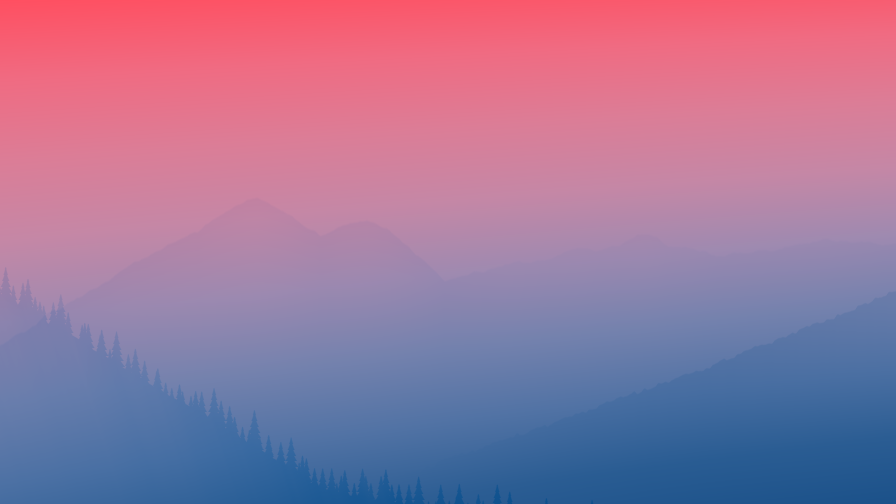
Reproduce this background procedurally as a Shadertoy shader.

```glsl
float hash(float n) {
    return fract(sin(n * 127.1) * 43758.5453);
}

float noise(float x) {
    float i = floor(x), f = fract(x);
    return mix(hash(i), hash(i + 1.0), f * f * (3.0 - 2.0 * f));
}

float fbm(float x) {
    float sum = 0.0, amp = 0.5;
    for (int i = 0; i < 5; i++) {
        sum += amp * (noise(x) - 0.5);
        x = x * 2.1 + 17.0;
        amp *= 0.5;
    }
    return sum;
}

// Diagonal dusk gradient, from coral to deep blue
vec3 duskColor(vec2 uv) {
    vec3 ramp[9] = vec3[9](
        vec3(1.00, 0.31, 0.38), vec3(0.94, 0.42, 0.51), vec3(0.86, 0.49, 0.59),
        vec3(0.77, 0.53, 0.65), vec3(0.62, 0.54, 0.69), vec3(0.46, 0.51, 0.68),
        vec3(0.32, 0.45, 0.645), vec3(0.18, 0.37, 0.58), vec3(0.11, 0.32, 0.54));
    float depth = 1.0 - uv.y;
    float t = clamp((depth + uv.x * (0.08 + 0.2 * depth)) / 0.16, 0.0, 7.999);
    int i = int(t);
    return mix(ramp[i], ramp[i + 1], fract(t));
}

// Rounded peak with separate slopes on its two sides
float peak(float x, float center, float height, float leftSlope, float rightSlope) {
    float d = x - center;
    float slope = d < 0.0 ? leftSlope : rightSlope;
    return height - slope * (sqrt(d * d + 0.0004) - 0.02);
}

float farRidge(float x) {
    float main = max(peak(x, 0.29, 0.605, 1.05, 1.3), peak(x, 0.41, 0.56, 0.6, 1.7));
    float right = max(peak(x, 0.72, 0.525, 0.4, 0.5), peak(x, 0.93, 0.52, 0.3, 0.2));
    return max(main, right) + 0.035 * fbm(x * 28.0);
}

float rightRidge(float x) {
    float u = x - 0.5;
    return 0.085 + 0.6 * u + 0.13 * u * u + 0.012 * fbm(x * 40.0) + 0.007 * noise(x * 260.0);
}

float leftSlope(float x) {
    return max(0.42 - 1.07 * x, 0.03 - 0.3 * (x - 0.35)) + 0.02 * fbm(x * 18.0);
}

// One row of conifers standing on the left slope
float treeRow(vec2 uv, float aspect, float count, float size, float seed, float blur) {
    float cover = 0.0;
    for (int i = -1; i <= 1; i++) {
        float id = floor(uv.x * count) + float(i);
        float center = (id + 0.2 + 0.6 * hash(id + seed)) / count;
        float top = leftSlope(center) + size * (0.35 + 0.65 * hash(id + seed + 31.7));
        float below = top - uv.y;
        float branches = 0.55 + 0.45 * fract(below * 85.0 + hash(id + seed + 5.3));
        float halfWidth = min(0.24 * below, 0.02) * branches + 0.0008;
        float side = abs(uv.x - center) * aspect - halfWidth;
        cover = max(cover, smoothstep(blur, -blur, side) * smoothstep(-blur, blur, below));
    }
    return cover;
}

void mainImage(out vec4 fragColor, in vec2 fragCoord) {
    vec2 uv = fragCoord / iResolution.xy;
    float aspect = iResolution.x / iResolution.y;
    float blur = 0.8 / iResolution.y;
    vec3 color = duskColor(uv);

    // Far mountains dissolving into haze
    float below = farRidge(uv.x) - uv.y;
    float haze = exp(-max(below, 0.0) * 9.0) * mix(1.0, 0.5, smoothstep(0.42, 0.6, uv.x));
    color -= vec3(0.035, 0.014, 0.004) * haze * smoothstep(-0.003, 0.003, below);

    // Wooded hill on the right
    below = rightRidge(uv.x) - uv.y;
    haze = exp(-max(below, 0.0) * 6.0) * smoothstep(0.4, 0.85, uv.x);
    color -= vec3(0.055, 0.028, 0.018) * haze * smoothstep(-0.002, 0.002, below);

    // Forested slope on the left, paler toward its foot
    below = leftSlope(uv.x) - uv.y;
    float forest = smoothstep(-blur, blur, below);
    forest = max(forest, treeRow(uv, aspect, 48.0, 0.075, 3.0, blur));
    forest = max(forest, treeRow(uv, aspect, 95.0, 0.05, 71.0, blur));
    float mist = exp(-max(below, 0.0) * 4.5);
    float texture1 = 1.0 + 0.4 * fbm(uv.x * 45.0 + uv.y * 8.0);
    color -= vec3(0.095, 0.035, 0.012) * forest * mist * texture1;

    fragColor = vec4(clamp(color, 0.0, 1.0), 1.0);
}
```
